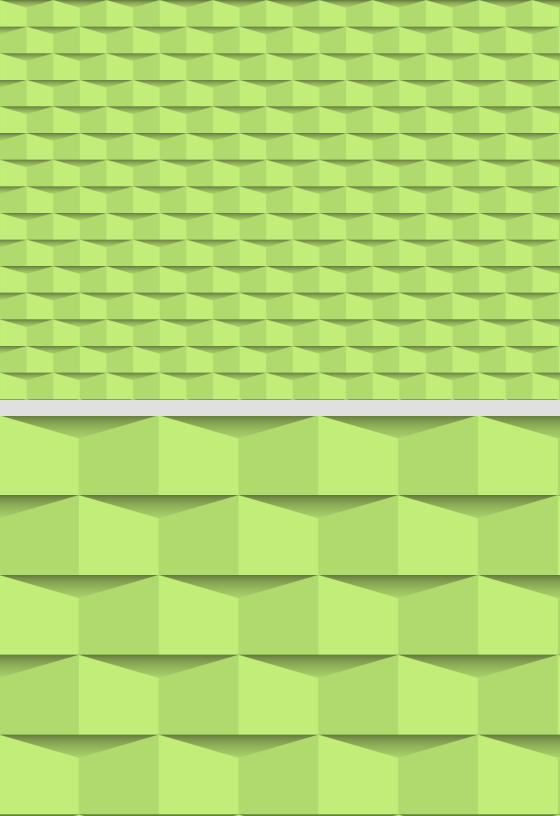
Top, the full canvas; bottom, a detail of the centre.
Reproduce this pattern procedurally as a Shadertoy shader.

```glsl
// Staggered rows of folded green paper tiles, each row casting a wedge of shadow on the next.
#define TILES_ACROSS 21.04
#define WEDGE_DEPTH 0.29
#define SHADE_TOP 0.52
#define SHADE_TIP 0.97
#define SHADE_CURVE 0.6
#define LIGHT_FACE vec3(0.76, 0.93, 0.47)
#define DARK_FACE vec3(0.69, 0.85, 0.43)
#define SAMPLES 3

// Colour at p, in tile units measured right and down from the upper left corner.
vec3 foldedPaper(vec2 p, float pixel) {
    float row = floor(p.y);
    float down = p.y - row;

    // Each fold spans two tiles: crest at 0 and 2, valley at 1; odd rows shift by one.
    float across = mod(p.x + row, 2.0);

    // Lit face left of the valley, dim face right of it.
    float lit = 0.5 - abs(mod(across + 0.5, 2.0) - 1.0);
    vec3 face = mix(DARK_FACE, LIGHT_FACE, smoothstep(-0.5 * pixel, 0.5 * pixel, lit));

    // Shadow wedge, darkest under the row above and deepest at the valley.
    float wedgeEdge = WEDGE_DEPTH * (1.0 - abs(across - 1.0));
    float fade = pow(clamp(down / WEDGE_DEPTH, 0.0, 1.0), SHADE_CURVE);
    vec3 shadow = DARK_FACE * mix(SHADE_TOP, SHADE_TIP, fade);
    float inWedge = smoothstep(-0.5 * pixel, 0.5 * pixel, wedgeEdge - down);
    return mix(face, shadow, inWedge);
}

void mainImage(out vec4 fragColor, in vec2 fragCoord) {
    float pixel = TILES_ACROSS / iResolution.x;
    vec2 fromTopLeft = vec2(fragCoord.x, iResolution.y - fragCoord.y);

    // Average a small grid of samples to smooth the row seams.
    vec3 total = vec3(0.0);
    for (int j = 0; j < SAMPLES; j++) {
        for (int i = 0; i < SAMPLES; i++) {
            vec2 offset = (vec2(i, j) + 0.5) / float(SAMPLES) - 0.5;
            total += foldedPaper((fromTopLeft + offset) * pixel, pixel);
        }
    }
    fragColor = vec4(total / float(SAMPLES * SAMPLES), 1.0);
}
```
